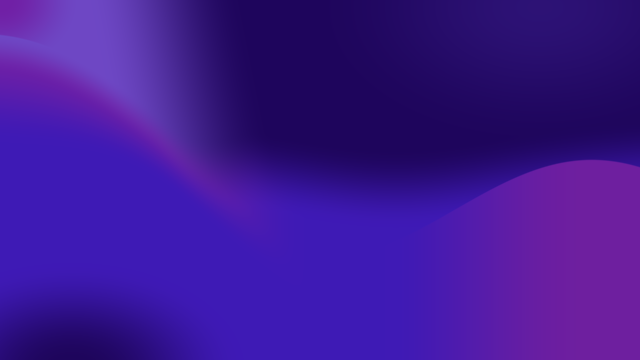
Write a Shadertoy shader that draws this background.

```glsl
#define BLUE     vec3(0.245, 0.100, 0.710)
#define NAVY     vec3(0.118, 0.020, 0.360)
#define HAZE     vec3(0.175, 0.070, 0.460)
#define LAVENDER vec3(0.430, 0.280, 0.770)
#define MAGENTA  vec3(0.440, 0.125, 0.650)
#define PLUM     vec3(0.430, 0.120, 0.625)
#define RIDGE_TOP  0.903
#define BASIN_LOW  0.478
#define HILL_CREST vec2(1.644, 0.556)

// Height of the slope falling from the left side
float ridgeHeight(float x) {
    return RIDGE_TOP - 0.1 * x - 0.28 * (1.0 - cos(2.75 * min(x, 1.0)));
}

// Height of the soft lower rim of the dark basin
float basinHeight(float x) {
    float d2 = (x - 1.1) * (x - 1.1);
    return BASIN_LOW + 0.5 * d2 / (1.0 + 4.0 * d2);
}

// Height of the rounded hill on the right
float hillHeight(float x) {
    float phase = clamp(4.1 * (x - HILL_CREST.x), -3.14, 3.14);
    return HILL_CREST.y - 0.14 * (1.0 - cos(phase));
}

// Soft elliptical spot: 1 inside, 0 beyond its radius
float spot(vec2 p, vec2 center, vec2 radius, float core) {
    return 1.0 - smoothstep(core, 1.0, length((p - center) / radius));
}

vec3 skyColor(vec2 p, float ridge, float pixel) {
    vec3 night = mix(NAVY, HAZE, spot(p, vec2(1.5, 0.98), vec2(0.65, 0.4), 0.0));
    float shade = smoothstep(0.24, 0.68, p.x - 0.2 * (1.0 - p.y));
    vec3 sky = mix(LAVENDER, night, shade);
    float corner = spot(p, vec2(0.0, 1.0), vec2(0.23, 0.2), 0.1);
    float above = smoothstep(-pixel, pixel, p.y - ridge);
    return mix(sky, MAGENTA, corner * above);
}

vec3 groundColor(vec2 p, float ridge) {
    // Magenta glow under the slope, thinner toward its foot
    float reach = mix(0.3, 0.17, smoothstep(0.0, 0.5, p.x));
    float glow = 1.0 - smoothstep(0.04, reach, ridge - p.y);
    glow *= 1.0 - smoothstep(0.45, 0.85, p.x);
    vec3 ground = mix(BLUE, MAGENTA, glow);
    return mix(ground, NAVY, spot(p, vec2(0.2, -0.03), vec2(0.48, 0.3), 0.1));
}

void mainImage(out vec4 fragColor, in vec2 fragCoord) {
    vec2 p = fragCoord / iResolution.y;
    float pixel = 1.0 / iResolution.y;

    // Slope blends into the basin rim
    float ridge = ridgeHeight(p.x);
    float joinRim = smoothstep(0.42, 0.72, p.x);
    float rim = mix(ridge - 0.05, basinHeight(p.x), joinRim);
    float softness = mix(0.055, 0.11, joinRim);
    float skyMask = smoothstep(-softness, softness, p.y - rim);
    vec3 color = mix(groundColor(p, ridge), skyColor(p, ridge, pixel), skyMask);

    // Hill with a clean upper edge, fading into blue on its left
    vec3 hill = mix(BLUE, PLUM, smoothstep(1.05, 1.62, p.x));
    float hillMask = smoothstep(-pixel, pixel, hillHeight(p.x) - p.y);
    hillMask *= smoothstep(1.02, 1.2, p.x);
    color = mix(color, hill, hillMask);

    fragColor = vec4(color, 1.0);
}
```
